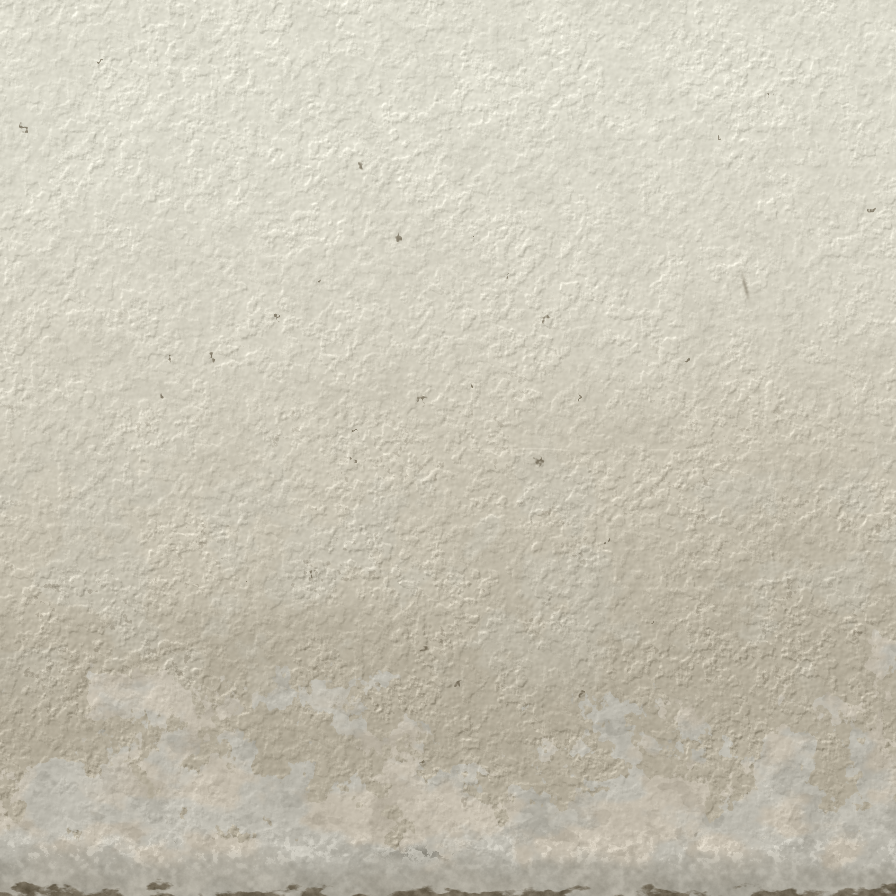
This texture is drawn by a Shadertoy shader. Its source:

```glsl
// Weathered cream plaster wall with rough relief, a damp stain and a peeling grey base.
#define RELIEF 0.135
#define LIGHT_DIR vec2(-0.0013, 0.0017)
#define FLAKE_EDGE 0.152
#define FLAKE_RAGGED 0.27
#define BASE_HEIGHT 0.038
#define SPECK_GRID 24.0
#define CREAM vec3(0.868, 0.860, 0.804)
#define IVORY vec3(0.846, 0.832, 0.774)
#define SAND vec3(0.784, 0.759, 0.692)
#define DAMP vec3(0.703, 0.673, 0.602)
#define SOIL vec3(0.340, 0.300, 0.225)

float hash(vec2 p) {
    vec3 q = fract(vec3(p.xyx) * 0.1031);
    q += dot(q, q.yzx + 33.33);
    return fract((q.x + q.y) * q.z);
}

float noise(vec2 p) {
    vec2 i = floor(p), f = fract(p);
    f = f * f * (3.0 - 2.0 * f);
    return mix(mix(hash(i), hash(i + vec2(1, 0)), f.x),
               mix(hash(i + vec2(0, 1)), hash(i + vec2(1, 1)), f.x), f.y);
}

float fbm(vec2 p) {
    float sum = 0.0, amp = 0.5;
    for (int i = 0; i < 5; i++) {
        sum += amp * noise(p);
        p = mat2(1.6, 1.2, -1.2, 1.6) * p + 17.3;
        amp *= 0.5;
    }
    return sum / 0.96875;
}

// Soft elliptical bump centred on c
float blob(vec2 p, vec2 c, vec2 r) {
    vec2 d = (p - c) / r;
    return exp(-dot(d, d));
}

// Rough plaster: broken crumbs over fine grit
float plasterHeight(vec2 p) {
    float crumbs = smoothstep(0.40, 0.68, fbm(p * 100.0));
    return 0.9 * crumbs + 0.5 * noise(mat2(0.8, 0.6, -0.6, 0.8) * p * 270.0);
}

// Small irregular pits, one candidate in each grid cell
float specks(vec2 p) {
    vec2 g = p * SPECK_GRID, cell = floor(g);
    float chance = hash(cell + 71.0);
    vec2 centre = 0.25 + 0.5 * vec2(hash(cell + 5.0), hash(cell + 43.0));
    vec2 d = fract(g) - centre + 0.22 * (vec2(noise(g * 11.0), noise(g * 11.0 + 50.0)) - 0.5);
    float size = mix(0.04, 0.13, hash(cell + 19.0));
    return step(0.92, chance) * (1.0 - smoothstep(size * 0.3, size, length(d * vec2(1.2, 0.9))));
}

// Vertical fade from damp to cream; the damp climbs higher on the right
vec3 wallColour(vec2 p, float stain) {
    float y = p.y + 0.09 * (stain - 0.5);
    y += 0.055 * (1.0 - smoothstep(0.15, 0.65, p.x)) * smoothstep(0.27, 0.36, p.y);
    y -= 0.04 * blob(p, vec2(0.82, 0.43), vec2(0.25, 0.16));
    y -= 0.04 * blob(p, vec2(0.05, 0.63), vec2(0.10, 0.06));
    vec3 c = mix(DAMP, SAND, smoothstep(0.20, 0.47, y));
    c = mix(c, IVORY, smoothstep(0.42, 0.72, y));
    return mix(c, CREAM, smoothstep(0.66, 0.95, y));
}

// Positive where the top coat has peeled away
float flakeField(vec2 p) {
    float f = FLAKE_EDGE - p.y + FLAKE_RAGGED * (fbm(p * vec2(16.0, 18.0) + 8.0) - 0.5);
    f += 0.17 * (fbm(p * vec2(48.0, 42.0) + 27.0) - 0.5);
    f += 0.10 * (fbm(p * vec2(130.0, 110.0) + 3.0) - 0.5);
    f += 0.060 * blob(p, vec2(0.14, 0.22), vec2(0.06, 0.05));
    f += 0.085 * blob(p, vec2(0.36, 0.245), vec2(0.10, 0.030));
    f += 0.045 * blob(p, vec2(0.43, 0.19), vec2(0.05, 0.04));
    f += 0.050 * blob(p, vec2(0.75, 0.20), vec2(0.08, 0.04));
    f += 0.110 * blob(p, vec2(0.98, 0.285), vec2(0.04, 0.04));
    f += 0.105 * blob(p, vec2(0.80, 0.29), vec2(0.07, 0.025));
    f -= 0.030 * blob(p, vec2(0.62, 0.15), vec2(0.05, 0.04));
    return f;
}

void mainImage(out vec4 fragColor, in vec2 fragCoord) {
    vec2 p = fragCoord / iResolution.xy;
    float stain = fbm(p * 4.5 + 2.0);
    float mottle = fbm(p * 23.0 + 31.0);
    float grain = fbm(p * 150.0 + 12.0);

    // Painted wall with faint grey worn areas
    vec3 col = wallColour(p, stain) + 0.05 * (mottle - 0.5);
    float worn = smoothstep(0.52, 0.62, fbm(p * 20.0 + 63.0));
    worn *= smoothstep(0.18, 0.30, p.y) * (1.0 - smoothstep(0.42, 0.58, p.y));
    col = mix(col, vec3(0.775, 0.765, 0.715), 0.35 * worn);

    // Peeled coat, alternating warm and cool
    float flakes = smoothstep(-0.006, 0.008, flakeField(p));
    float cool = smoothstep(0.42, 0.58, fbm(p * vec2(16.0, 23.0) + 90.0));
    cool = max(cool, blob(p, vec2(0.36, 0.245), vec2(0.12, 0.035)));
    cool = max(cool, blob(p, vec2(0.08, 0.14), vec2(0.05, 0.04)));
    vec3 peeled = mix(vec3(0.783, 0.751, 0.690), vec3(0.752, 0.742, 0.702), cool);
    peeled += 0.10 * (mottle - 0.5);
    peeled -= 0.05 * smoothstep(0.54, 0.62, fbm(p * vec2(40.0, 58.0) + 5.0));
    col = mix(col, peeled, 0.9 * flakes);

    // Directional light over the relief, calmer on peeled areas
    float slope = plasterHeight(p) - plasterHeight(p + LIGHT_DIR);
    float rough = mix(0.65, 1.15, smoothstep(0.35, 0.65, mottle));
    rough *= 1.0 + 0.2 * (1.0 - smoothstep(0.25, 0.6, p.y));
    col += RELIEF * slope * rough * mix(1.0, 0.45, flakes);
    col += 0.08 * (grain - 0.5);

    // Pits, fine grit, a short scratch and a broken hairline seam
    float grit = smoothstep(0.66, 0.78, grain) * smoothstep(0.45, 0.65, mottle);
    grit *= 1.0 - smoothstep(0.3, 0.9, p.y);
    float pits = max(0.6 * specks(p), 0.25 * grit);
    col = mix(col, SOIL, pits * (1.0 - 0.6 * flakes));
    float scratch = blob(p, vec2(0.832 + 0.25 * (0.68 - p.y), 0.68), vec2(0.0022, 0.013));
    col = mix(col, SOIL, 0.4 * scratch);
    float seam = blob(p, vec2(p.x, 0.498 + 0.003 * (noise(p.xx * 20.0) - 0.5)), vec2(1.0, 0.0010));
    seam *= smoothstep(0.49, 0.52, p.x) * smoothstep(0.35, 0.7, noise(vec2(p.x * 45.0, 2.0)));
    col += 0.05 * seam;

    // Grey foot of the wall with pale spatter and a dirty bottom edge
    float footTop = BASE_HEIGHT + 0.05 * (mottle - 0.5) + 0.012 * (1.0 - smoothstep(0.0, 0.2, p.x));
    float foot = 1.0 - smoothstep(footTop - 0.012, footTop + 0.010, p.y);
    vec3 footColour = vec3(0.650, 0.635, 0.588) + 0.14 * (mottle - 0.5) + 0.16 * (grain - 0.5);
    col = mix(col, footColour, 0.85 * foot);
    float band = blob(p, vec2(p.x, 0.052), vec2(1.0, 0.018));
    col += 0.06 * band * smoothstep(0.56, 0.66, grain);
    col -= 0.25 * smoothstep(0.50, 0.64, grain) * blob(p, vec2(0.47, 0.048), vec2(0.05, 0.009));
    float dirtTop = 0.002 + 0.045 * (fbm(p * vec2(40.0, 80.0) + 7.0) - 0.5);
    float dirt = 1.0 - smoothstep(dirtTop - 0.002, dirtTop + 0.005, p.y);
    col = mix(col, SOIL + 0.3 * (grain - 0.5), 0.7 * dirt);

    fragColor = vec4(clamp(col, 0.0, 1.0), 1.0);
}
```
